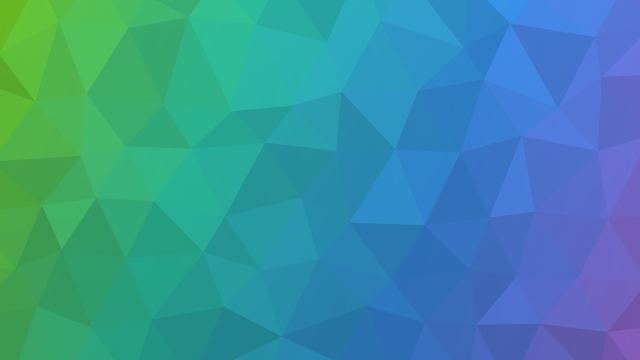
This background is drawn by a Shadertoy shader. Its source:

```glsl
// Low-poly background: a staggered triangle mesh tinted from green through teal and blue to violet.

const vec2  MESH_ORIGIN = vec2(0.048, 0.102);   // first vertex, in canvas heights
const vec2  MESH_STEP   = vec2(0.1794, 0.1597); // spacing of columns and rows
const float STAGGER     = 0.19;                 // sideways shift of alternate rows
const vec2  JITTER      = vec2(0.22, 0.33);     // random vertex shift, in cells
const float SLANT       = 0.2;                  // lean of the colour bands
const float SHADE_RANGE = 0.07;                 // brightness spread between facets
const float SOFTNESS    = 0.2;                  // smooth gradient kept inside a facet
const float LIGHT_LOW   = 0.9;
const float LIGHT_HIGH  = 1.08;

const int LAST_STOP = 6;
const vec3 STOPS[7] = vec3[7](
    vec3(0.38, 0.68, 0.12),
    vec3(0.26, 0.67, 0.36),
    vec3(0.15, 0.67, 0.56),
    vec3(0.16, 0.59, 0.69),
    vec3(0.19, 0.49, 0.80),
    vec3(0.34, 0.44, 0.82),
    vec3(0.54, 0.37, 0.75));

vec2 hash2(vec2 p) {
    vec3 q = fract(p.xyx * vec3(0.1031, 0.1030, 0.0973));
    q += dot(q, q.yzx + 33.33);
    return fract((q.xx + q.yz) * q.zy);
}

float cross2(vec2 a, vec2 b) {
    return a.x * b.y - a.y * b.x;
}

// Mesh vertex for a lattice index, in canvas heights.
vec2 meshVertex(vec2 id) {
    float rowShift = mod(id.y, 2.0) < 0.5 ? STAGGER : -STAGGER;
    vec2 offset = (hash2(id + 17.0) * 2.0 - 1.0) * JITTER;
    return MESH_ORIGIN + (id + offset + vec2(rowShift, 0.0)) * MESH_STEP;
}

// Slanted colour ramp, lighter towards the top.
vec3 gradientColor(vec2 p) {
    float across = p.x * iResolution.y / iResolution.x;
    float t = (across + SLANT * (1.0 - p.y)) / (1.0 + SLANT);
    t = clamp(t, 0.0, 1.0) * float(LAST_STOP);
    int i = min(int(t), LAST_STOP - 1);
    vec3 ramp = mix(STOPS[i], STOPS[i + 1], t - float(i));
    return ramp * mix(LIGHT_LOW, LIGHT_HIGH, clamp(p.y, 0.0, 1.0));
}

float edgeDistance(vec2 p, vec2 a, vec2 b) {
    return cross2(b - a, p - a) / length(b - a);
}

// Facet colour in rgb, weighted by its smoothed coverage in alpha.
vec4 facet(vec2 p, vec2 a, vec2 b, vec2 c, vec2 seed) {
    float inside = min(edgeDistance(p, a, b),
                   min(edgeDistance(p, b, c), edgeDistance(p, c, a)));
    float coverage = clamp(0.5 + inside * iResolution.y, 0.0, 1.0);
    vec2 middle = (a + b + c) / 3.0;
    float shade = 1.0 + SHADE_RANGE * (hash2(seed).x * 2.0 - 1.0);
    vec3 color = gradientColor(mix(middle, p, SOFTNESS)) * shade;
    return vec4(color, 1.0) * coverage;
}

// Splits a quad along its Delaunay diagonal and shades both halves.
vec4 quad(vec2 p, vec2 id) {
    vec2 a = meshVertex(id);
    vec2 b = meshVertex(id + vec2(1.0, 0.0));
    vec2 c = meshVertex(id + vec2(1.0, 1.0));
    vec2 d = meshVertex(id + vec2(0.0, 1.0));
    float angleSum = cross2(c - b, a - b) * dot(a - d, c - d)
                   + dot(c - b, a - b) * cross2(a - d, c - d);
    vec2 seedA = id + 41.3;
    vec2 seedB = id + 87.7;
    if (angleSum < 0.0)
        return facet(p, a, b, d, seedA) + facet(p, b, c, d, seedB);
    return facet(p, a, b, c, seedA) + facet(p, a, c, d, seedB);
}

void mainImage(out vec4 fragColor, in vec2 fragCoord) {
    vec2 p = fragCoord / iResolution.y;
    vec2 cell = floor((p - MESH_ORIGIN) / MESH_STEP + 0.5);

    // Only the four quads around the nearest vertex can cover this point.
    vec4 sum = vec4(0.0);
    for (int y = -1; y <= 0; y++)
        for (int x = -1; x <= 0; x++)
            sum += quad(p, cell + vec2(float(x), float(y)));

    fragColor = vec4(sum.rgb / max(sum.a, 0.001), 1.0);
}
```
